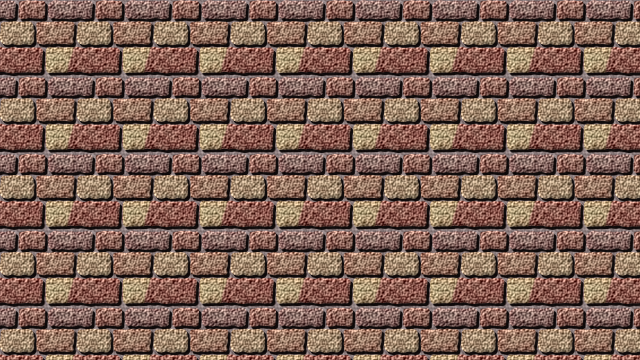
A Shadertoy shader for this texture:

```glsl
// Weathered brick wall: one square tile of three courses, repeated exactly.
// Rounded boxes form the bricks; an offset copy of their distance field gives
// the cast shadow and bevel, and periodic gradient noise gives the grit.

#define REPEATS 8.325                  // tiles across the canvas
#define TILE_SHIFT 0.596               // horizontal start of the tile
#define CORNER 0.05                    // brick corner radius
#define WOBBLE 0.022                   // unevenness of brick edges
#define SHADOW_OFFSET vec2(0.030, 0.034)
#define GRIT 0.34                      // contrast of the stone grain
#define RELIEF 0.20                    // directional light on the grain
#define MORTAR vec3(0.55, 0.49, 0.49)
#define SHADOW vec3(0.06, 0.04, 0.04)
#define TAN vec3(0.66, 0.57, 0.44)

const int BRICKS = 5;
const int LONG_BRICK = 4;

// Centre and half size of each brick in tile units, y pointing down
const vec4 SHAPE[BRICKS] = vec4[BRICKS](
    vec4(0.322, 0.127, 0.290, 0.116),
    vec4(0.821, 0.127, 0.171, 0.116),
    vec4(0.626, 0.430, 0.219, 0.147),
    vec4(0.121, 0.430, 0.244, 0.147),
    vec4(0.480, 0.782, 0.480, 0.163));

const vec3 TINT[BRICKS] = vec3[BRICKS](
    vec3(0.51, 0.39, 0.37),
    vec3(0.54, 0.38, 0.34),
    vec3(0.63, 0.53, 0.43),
    vec3(0.58, 0.44, 0.37),
    vec3(0.54, 0.35, 0.31));

vec2 gradientAt(vec2 cell, float period) {
    vec3 h = fract(mod(cell, period).xyx * vec3(0.1031, 0.1030, 0.0973) + period * 0.017);
    h += dot(h, h.yzx + 33.33);
    float angle = 6.2832 * fract((h.x + h.y) * h.z);
    return vec2(cos(angle), sin(angle));
}

// Gradient noise that wraps once per tile, roughly -0.7 to 0.7
float noise(vec2 p, float period) {
    p *= period;
    vec2 i = floor(p), f = p - i;
    vec2 u = f * f * f * (f * (f * 6.0 - 15.0) + 10.0);
    vec2 e = vec2(1.0, 0.0);
    float a = dot(gradientAt(i, period), f);
    float b = dot(gradientAt(i + e.xy, period), f - e.xy);
    float c = dot(gradientAt(i + e.yx, period), f - e.yx);
    float d = dot(gradientAt(i + e.xx, period), f - e.xx);
    return mix(mix(a, b, u.x), mix(c, d, u.x), u.y);
}

float grain(vec2 p) {
    return noise(p, 34.0) + 0.6 * noise(p, 17.0);
}

float roundedBox(vec2 p, vec2 halfSize, float radius) {
    vec2 q = abs(p) - halfSize + radius;
    return length(max(q, 0.0)) + min(max(q.x, q.y), 0.0) - radius;
}

// Signed distance to the closest brick, and which brick it is
float wall(vec2 p, out int nearest) {
    float best = 1e3;
    nearest = 0;
    for (int i = 0; i < BRICKS; i++) {
        vec2 local = fract(p - SHAPE[i].xy + 0.5) - 0.5;
        float d = roundedBox(local, SHAPE[i].zw, CORNER);
        if (d < best) { best = d; nearest = i; }
    }
    return best;
}

vec2 roughen(vec2 p) {
    return p + WOBBLE * vec2(noise(p, 9.0), noise(p + 0.37, 11.0));
}

void mainImage(out vec4 fragColor, in vec2 fragCoord) {
    // Tile coordinates measured from the top left
    float pixel = REPEATS / iResolution.x;
    vec2 p = vec2(fragCoord.x, iResolution.y - fragCoord.y) * pixel;
    p.x -= TILE_SHIFT;

    int id, casterId;
    float d = wall(roughen(p), id);
    float caster = wall(roughen(p - SHADOW_OFFSET), casterId);

    // Grain and its light from the upper left
    float grit = grain(p);
    float relief = grit - grain(p - 0.012);

    // Brick colour; the long brick has a slanted tan end
    vec3 brick = TINT[id];
    vec2 t = fract(p);
    float patches = noise(p, 6.0);
    if (id == LONG_BRICK) {
        float seam = t.x - 0.37 + 0.32 * (t.y - 0.62) + 0.04 * patches;
        brick = mix(TAN, brick, smoothstep(-0.02, 0.02, seam));
    }
    brick += patches * vec3(0.08, 0.12, 0.10);
    brick += GRIT * grit * vec3(1.0, 0.93, 0.86) + RELIEF * relief;

    // Bevel: bright upper left rim, dark lower right rim
    float rim = smoothstep(-0.07, 0.0, d);
    brick *= 1.0 + 0.28 * rim * clamp((caster - d) / 0.035, -1.0, 1.0);

    // Mortar under the cast shadow
    vec3 mortar = MORTAR + 0.22 * grit;
    float shade = 1.0 - smoothstep(-0.008, 0.012, caster);
    mortar = mix(mortar, SHADOW + 0.03 * grit, shade);

    vec3 color = mix(mortar, brick, clamp(0.5 - d / pixel, 0.0, 1.0));
    fragColor = vec4(clamp(color, 0.0, 1.0), 1.0);
}
```
